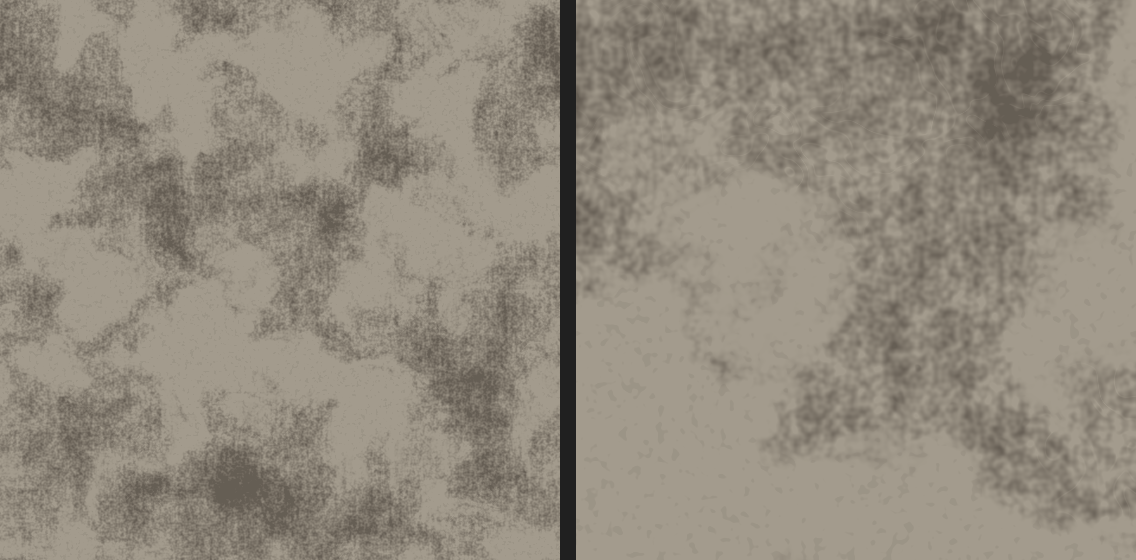
Left: the whole. Right: its middle third, enlarged.
Give the GLSL for this texture, as a WebGL 2 fragment shader.

```glsl
#version 300 es
precision highp float;
precision highp int;
// Weathered warm-grey plaster with cloudy grime, fine grain and faint vertical streaks; tiles.

uniform vec2 u_resolution;
out vec4 fragColor;

const vec3 CLEAN = vec3(0.640, 0.609, 0.553);
const vec3 GRIME = vec3(0.385, 0.355, 0.318);
const float TAU = 6.2831853;

uint scramble(uint n) {
    n = (n ^ (n >> 16)) * 0x7feb352du;
    n = (n ^ (n >> 15)) * 0x846ca68bu;
    return n ^ (n >> 16);
}

// Random value in 0..1 for a lattice cell that wraps after "period" cells
float hash(vec2 cell, vec2 period, int seed) {
    uvec2 c = uvec2(mod(cell, period));
    return float(scramble(c.x + scramble(c.y + scramble(uint(seed)))) >> 8) / 16777216.0;
}

float cornerSlope(vec2 cell, vec2 corner, vec2 f, vec2 period, int seed) {
    float angle = TAU * hash(cell + corner, period, seed);
    return dot(vec2(cos(angle), sin(angle)), f - corner);
}

// Wrapping gradient noise, centred on zero
float noise(vec2 uv, vec2 period, int seed) {
    vec2 p = uv * period;
    vec2 cell = floor(p);
    vec2 f = p - cell;
    vec2 w = f * f * f * (f * (f * 6.0 - 15.0) + 10.0);
    float low = mix(cornerSlope(cell, vec2(0, 0), f, period, seed),
                    cornerSlope(cell, vec2(1, 0), f, period, seed), w.x);
    float high = mix(cornerSlope(cell, vec2(0, 1), f, period, seed),
                     cornerSlope(cell, vec2(1, 1), f, period, seed), w.x);
    return mix(low, high, w.y);
}

float fbm(vec2 uv, float period, int octaves, float gain, int seed) {
    float sum = 0.0;
    float amplitude = 1.0;
    for (int i = 0; i < octaves; i++) {
        sum += amplitude * noise(uv, vec2(period), seed + i);
        amplitude *= gain;
        period *= 2.0;
    }
    return sum;
}

vec2 warp(vec2 uv, float period, float amount, int seed) {
    return uv + amount * vec2(fbm(uv, period, 3, 0.5, seed),
                              fbm(uv, period, 3, 0.5, seed + 10));
}

// Soft round specks scattered one per cell, kept with the given chance
float specks(vec2 uv, float period, float chance, int seed) {
    vec2 p = uv * period;
    vec2 home = floor(p);
    float cover = 0.0;
    for (int y = -1; y <= 1; y++) {
        for (int x = -1; x <= 1; x++) {
            vec2 cell = home + vec2(x, y);
            vec2 center = cell + vec2(hash(cell, vec2(period), seed),
                                      hash(cell, vec2(period), seed + 1));
            float radius = mix(0.15, 0.5, hash(cell, vec2(period), seed + 2));
            float kept = step(hash(cell, vec2(period), seed + 3), chance);
            cover = max(cover, kept * (1.0 - smoothstep(0.4 * radius, radius, distance(p, center))));
        }
    }
    return cover;
}

// Thin curling contour lines of a warped field
float curls(vec2 uv, int seed) {
    float field = fbm(warp(uv, 12.0, 0.05, seed), 14.0, 3, 0.5, seed + 20);
    return 1.0 - smoothstep(0.0, 0.4, abs(sin(field * 16.0)));
}

void main() {
    vec2 uv = gl_FragCoord.xy / u_resolution;

    // Cloudy patches with ragged borders
    float cloud = 4.0 * fbm(warp(uv, 6.0, 0.07, 100), 4.0, 6, 0.57, 140);
    float dirt = smoothstep(-0.75, 0.2, cloud);
    float grime = max(0.0, 0.17 + 0.28 * cloud);
    grime += 0.05 * smoothstep(-0.2, 0.0, cloud);

    // Surface detail, strongest where the dirt lies
    float mottle = fbm(uv, 26.0, 3, 0.65, 200);
    float grain = fbm(uv, 118.0, 2, 1.0, 220);
    float streak = noise(uv, vec2(170.0, 12.0), 240);
    float curlArea = smoothstep(0.0, 0.3, noise(uv, vec2(6.0), 260));
    float detail = 0.30 * mottle + 0.42 * grain + 0.22 * streak;
    detail += 0.18 * specks(warp(uv, 40.0, 0.008, 280), 56.0, 0.22, 300);
    detail -= 0.13 * curlArea * curls(uv, 320);
    grime += dirt * detail;

    // Sparse flecks on the clean plaster
    grime += 0.12 * smoothstep(0.3, 0.55, grain + 0.4 * mottle) * (1.0 - dirt);

    fragColor = vec4(mix(CLEAN, GRIME, clamp(grime, 0.0, 0.95)), 1.0);
}
```
